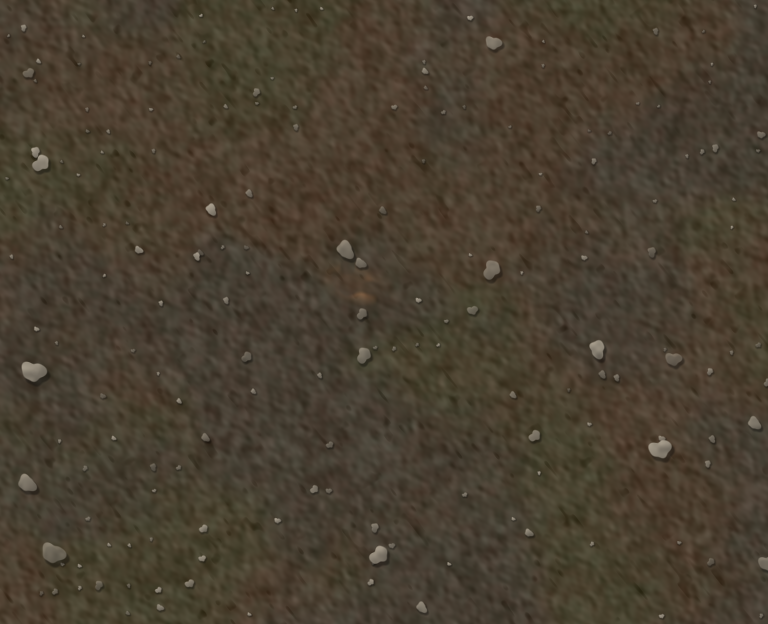
Reproduce this texture procedurally as a Shadertoy shader.

```glsl
// Dark, damp soil seen from above: blotches of olive, rust and violet earth,
// fine slanted streaks of grain, and sparse pale pebbles in three sizes.
// Built from value noise, with one jittered grid per pebble size.

const vec3 OLIVE  = vec3(0.277, 0.253, 0.178);
const vec3 RUST   = vec3(0.302, 0.246, 0.186);
const vec3 VIOLET = vec3(0.274, 0.242, 0.198);
const vec3 PEBBLE = vec3(0.61, 0.575, 0.515);
const vec3 CLAY   = vec3(0.56, 0.39, 0.26);

const float GRAIN_CONTRAST = 0.060;
const float FLECK_DEPTH    = 0.055;
const float BLOTCH_DEPTH   = 0.030;
const float TINT_CONTRAST  = 0.022;
const vec2  STREAK_SCALE   = vec2(70.0, 145.0);
const float EDGE           = 0.0016;
const vec2  CLAY_CENTRE    = vec2(0.57, 0.545);

float hash(vec2 cell, float seed) {
    uvec2 u = uvec2(ivec2(cell) + 4096);
    uint h = u.x * 1597u + u.y * 51749u + uint(seed) * 7919u;
    h = (h ^ (h >> 15)) * 73244475u;
    h = (h ^ (h >> 13)) * 73244475u;
    h ^= h >> 16;
    return float(h & 65535u) / 65535.0;
}

float noise(vec2 p, float seed) {
    vec2 c = floor(p), f = fract(p);
    f = f * f * (3.0 - 2.0 * f);
    return mix(mix(hash(c, seed), hash(c + vec2(1, 0), seed), f.x),
               mix(hash(c + vec2(0, 1), seed), hash(c + vec2(1, 1), seed), f.x), f.y);
}

float fbm(vec2 p, float seed) {
    float sum = 0.0, weight = 0.5;
    for (int i = 0; i < 4; i++) {
        sum += weight * noise(p, seed + float(i));
        p = mat2(1.6, 1.2, -1.2, 1.6) * p;
        weight *= 0.5;
    }
    return sum / 0.9375;
}

// Noise stretched along the given angle, centred on zero
float streaks(vec2 p, float angle, float seed) {
    vec2 along = vec2(cos(angle), sin(angle));
    vec2 q = vec2(dot(p, along), dot(p, vec2(-along.y, along.x)));
    return noise(q * STREAK_SCALE, seed) - 0.5;
}

vec3 soil(vec2 p) {
    vec3 col = mix(OLIVE, RUST, smoothstep(0.38, 0.68, fbm(p * 4.5, 10.0)));
    col = mix(col, VIOLET, smoothstep(0.48, 0.70, fbm(p * 4.0 + 3.0, 20.0)));

    float grain = streaks(p, -0.95, 30.0) + streaks(p, -0.45, 31.0)
                + streaks(p * 0.8, -1.45, 32.0);
    float fleck = smoothstep(0.24, 0.46, streaks(p * 0.75, -0.9, 33.0))
                * smoothstep(0.35, 0.65, noise(p * 24.0, 34.0));
    float blotch = fbm(p * 14.0, 40.0) - 0.5;
    float tint = noise(p * 85.0, 50.0) + noise(p * 38.0, 51.0) - 1.0;

    col += GRAIN_CONTRAST * grain + BLOTCH_DEPTH * blotch - FLECK_DEPTH * fleck;
    return col + TINT_CONTRAST * tint * vec3(0.6, -0.35, -0.2);
}

// Broken lumps of orange clay inside a slanted soft patch
vec3 addClay(vec3 col, vec2 p) {
    vec2 q = p - CLAY_CENTRE;
    q = vec2(q.x - 0.4 * q.y, q.y + 0.4 * q.x);
    float patchMask = exp(-dot(q * vec2(24.0, 48.0), q * vec2(24.0, 48.0)));
    float lumps = smoothstep(0.42, 0.75, noise(p * 52.0, 60.0));
    col = mix(col, CLAY * 0.65, 0.4 * patchMask);
    return mix(col, CLAY * (0.85 + 0.4 * noise(p * 110.0, 61.0)), 0.85 * patchMask * lumps);
}

// Signed distance to a lumpy, rounded stone
float stone(vec2 q, float radius, float turn) {
    float a = atan(q.y, q.x + 1e-6) + turn;
    float outline = 1.0 + 0.17 * cos(2.0 * a) + 0.12 * sin(3.0 * a + turn)
                  + 0.06 * cos(5.0 * a - turn);
    return length(q) - radius * outline;
}

vec3 addPebbles(vec3 col, vec2 p, float cells, float share, vec2 radii, float seed) {
    vec2 cell = floor(p * cells);
    vec2 jitter = vec2(hash(cell, seed), hash(cell, seed + 1.0));
    vec2 centre = (cell + mix(vec2(0.25), vec2(0.75), jitter)) / cells;
    float present = step(hash(cell, seed + 2.0), share * (0.5 + noise(centre * 5.0, seed)));
    float size = hash(cell, seed + 3.0);
    float radius = mix(radii.x, radii.y, size * size) * mix(1.15, 0.8, centre.y);
    float turn = 6.2832 * hash(cell, seed + 4.0);
    vec2 q = p - centre;

    float shadow = 1.0 - smoothstep(-EDGE, 2.0 * EDGE,
                                    stone(q + radius * vec2(-0.25, 0.4), radius, turn));
    col *= 1.0 - 0.35 * present * shadow;

    float body = 1.0 - smoothstep(-EDGE, EDGE, stone(q, radius, turn));
    float light = 0.92 + 0.14 * dot(q, vec2(-0.4, 0.9)) / radius
                + 0.22 * (noise(p * 100.0, seed) - 0.5);
    float cover = mix(0.45, 1.0, hash(cell, seed + 5.0));
    return mix(col, PEBBLE * light, present * body * cover);
}

void mainImage(out vec4 fragColor, in vec2 fragCoord) {
    vec2 p = fragCoord / iResolution.y;
    vec3 col = addClay(soil(p), p);
    col = addPebbles(col, p, 26.0, 0.17, vec2(0.0024, 0.0050), 70.0);
    col = addPebbles(col, p, 11.0, 0.17, vec2(0.0055, 0.0095), 80.0);
    col = addPebbles(col, p, 6.0, 0.19, vec2(0.0110, 0.0170), 90.0);
    fragColor = vec4(clamp(col, 0.0, 1.0), 1.0);
}
```
